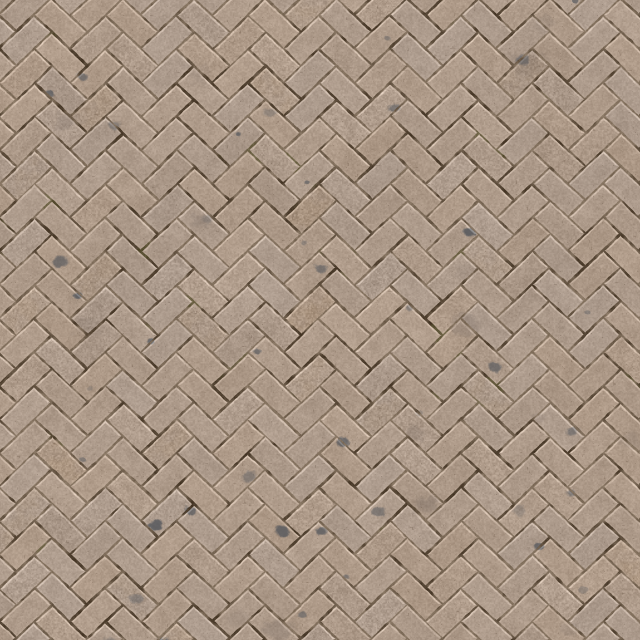
This texture is drawn by a WebGL 1 fragment shader. Its source:

```glsl
precision highp float;
uniform vec2 u_resolution;

float hash(vec2 p) {
  vec3 q = fract(vec3(p.xyx) * 0.1031);
  q += dot(q, q.yzx + 33.33);
  return fract((q.x + q.y) * q.z);
}

float noise(vec2 p) {
  vec2 i = floor(p), f = fract(p);
  f = f * f * (3.0 - 2.0 * f);
  return mix(mix(hash(i), hash(i + vec2(1.0, 0.0)), f.x),
             mix(hash(i + vec2(0.0, 1.0)), hash(i + 1.0), f.x), f.y);
}

float fbm(vec2 p) {
  float sum = 0.0, amp = 0.5;
  for (int i = 0; i < 4; i++) {
    sum += amp * noise(p);
    p = p * 2.03 + 17.3;
    amp *= 0.5;
  }
  return sum / 0.9375;
}

// Herringbone of 2:1 bricks: returns offset from the brick centre and half size
vec4 herringbone(vec2 p, out vec2 id) {
  vec2 cell = floor(p);
  float k = mod(cell.x - cell.y, 4.0);
  bool lying = k < 1.5;
  id = lying ? cell - vec2(step(0.5, k), 0.0)
             : cell - vec2(0.0, 1.0 - step(2.5, k));
  vec2 halfSize = lying ? vec2(1.0, 0.5) : vec2(0.5, 1.0);
  return vec4(p - id - halfSize, halfSize);
}

// Ragged dark spots scattered over a jittered grid: opacity
float stains(vec2 uv, float density, float grid, float size) {
  vec2 p = uv * grid, base = floor(p);
  float wobble = 1.3 * (fbm(uv * 90.0) - 0.5);
  float cover = 0.0;
  for (int y = -1; y <= 1; y++) {
    for (int x = -1; x <= 1; x++) {
      vec2 c = base + vec2(float(x), float(y));
      vec2 centre = c + vec2(hash(c + 41.0), hash(c + 73.0));
      float radius = size * mix(0.4, 1.0, hash(c + 97.0));
      float d = length((p - centre) * vec2(0.85, 1.15)) / radius + wobble;
      float present = step(hash(c + 11.0), density);
      cover = max(cover, present * (1.0 - smoothstep(0.55, 1.15, d))
                         * mix(0.25, 0.85, hash(c + 131.0)));
    }
  }
  return cover;
}

void main() {
  vec2 uv = gl_FragCoord.xy / u_resolution;

  // Diagonal brick axes: 9 repeats across, 19 down
  float s = 36.0 * uv.x - 0.93, t = 38.0 * uv.y - 0.1;
  vec2 p = 0.5 * vec2(s + t, t - s);
  p += 0.06 * (vec2(noise(uv * 14.0), noise(uv * 14.0 + 50.0)) - 0.5);
  float pixel = 27.0 / min(u_resolution.x, u_resolution.y);

  vec2 id;
  vec4 brick = herringbone(p, id);
  float tone = hash(id + 100.0), hue = hash(id + 230.0), wear = hash(id + 370.0);
  vec2 offset = brick.xy + 0.03 * (vec2(tone, wear) - 0.5);
  vec2 q = abs(offset) - brick.zw;
  float edge = -max(q.x, q.y) + 0.025 * (noise(uv * 160.0) - 0.5);
  float facingUp = q.x > q.y ? sign(offset.x) : sign(offset.y);

  // Brick faces: tone per brick, soft mottling and fine grain
  float cloud = fbm(uv * 7.0), mottle = fbm(uv * 55.0 + id * 0.7);
  float grain = noise(uv * 330.0) + noise(uv.yx * 510.0 + 9.0) - 1.0;
  float rough = smoothstep(0.6, 1.0, wear);
  vec3 color = vec3(0.678, 0.604, 0.541);
  color += 0.026 * (tone - 0.5) + 0.035 * (cloud - 0.5) + 0.06 * (mottle - 0.5);
  color += (hue - 0.5) * vec3(0.012, -0.001, -0.018);
  color += grain * mix(0.05, 0.085, rough);

  // Rough, discoloured bricks and tiny pits
  color -= step(0.94, wear) * vec3(0.025, 0.03, 0.04) * smoothstep(0.3, 0.7, mottle);
  color -= 0.08 * smoothstep(0.9, 1.0, noise(uv * 290.0 + 31.0));

  // Grey tar spots and broad faint smudges
  color = mix(color, vec3(0.33, 0.34, 0.36), stains(uv, 0.3, 12.0, 0.13));
  color = mix(color, vec3(0.46, 0.41, 0.38), 0.4 * stains(uv + 3.7, 0.2, 8.0, 0.2));

  // Thin worn rims, brighter where they face upward
  float rim = smoothstep(0.03, 0.08, edge) * (1.0 - smoothstep(0.09, 0.15, edge));
  color += rim * (0.065 + 0.045 * facingUp) * (0.4 + 1.2 * noise(uv * 75.0));

  // Fine sandy joints, locally deeper, with a trace of moss
  float depth = smoothstep(0.38, 0.78, 0.6 * fbm(uv * 24.0 + 5.0) + 0.4 * noise(uv * 95.0));
  vec3 joint = mix(vec3(0.52, 0.45, 0.375), vec3(0.29, 0.23, 0.165), depth);
  float moss = smoothstep(0.72, 0.8, fbm(uv * 13.0 + 60.0));
  joint = mix(joint, vec3(0.33, 0.32, 0.16), 0.5 * moss) + 0.06 * grain;
  float width = 0.037 + 0.018 * depth;
  float gap = 1.0 - smoothstep(width - 0.6 * pixel, width + 0.6 * pixel, edge);
  color = mix(color, joint, gap);

  gl_FragColor = vec4(clamp(color, 0.0, 1.0), 1.0);
}
```
